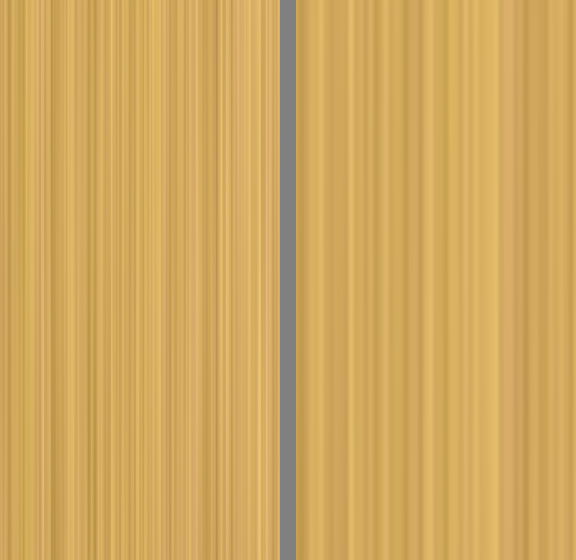
Left: the whole. Right: its middle third, enlarged.
This texture is drawn by a Shadertoy shader. Its source:

```glsl
// Straight-grained golden wood: fine vertical fibres over soft broad bands.
// Layers of one-dimensional noise across the width are summed; each fibre
// keeps its own tone and drifts slowly along its length.

#define BASE_COLOR  vec3(0.836, 0.672, 0.378)
#define TONE_STEP   vec3(0.042, 0.042, 0.034)
#define HUE_STEP    vec3(0.004, -0.006, 0.030)
#define BAND_COUNT  8.0
#define STRIP_COUNT 31.0
#define FIBRE_COUNT 84.0
#define HAIR_COUNT  168.0
#define DRIFT_RATE  1.6
#define DRIFT_SHARE 0.30
#define GROOVE_DEPTH 1.5

// Integer hash of a cell and a layer seed, from 0 to 1
float hash(float cell, float seed) {
    uint n = uint(int(cell) + 4096) * 1597334677u;
    n ^= uint(int(seed) + 512) * 3812015801u;
    n = (n ^ (n >> 16)) * 2146121005u;
    n = (n ^ (n >> 15)) * 2221713035u;
    return float((n ^ (n >> 16)) >> 8) / 16777216.0;
}

// Tone of one fibre: a constant part and a slow change along its length
float fibreTone(float cell, float y, float seed) {
    float along = y * DRIFT_RATE + 9.0 * hash(cell, seed + 1.0);
    float knot = floor(along);
    float drift = mix(hash(cell, seed + 10.0 + knot),
                      hash(cell, seed + 11.0 + knot),
                      smoothstep(0.0, 1.0, along - knot));
    return mix(hash(cell, seed), drift, DRIFT_SHARE) - 0.5;
}

// Smoothly joined fibres across the width
float grain(vec2 uv, float count, float seed) {
    float x = uv.x * count;
    float cell = floor(x);
    return mix(fibreTone(cell, uv.y, seed),
               fibreTone(cell + 1.0, uv.y, seed),
               smoothstep(0.0, 1.0, x - cell));
}

// Sparse thin dark lines with soft sides
float grooves(vec2 uv, float seed) {
    float x = uv.x * FIBRE_COUNT;
    float cell = floor(x);
    float present = step(0.92, hash(cell, seed));
    float side = abs(fract(x) - 0.5);
    float strength = 0.8 + 0.8 * fibreTone(cell, uv.y, seed + 40.0);
    return present * strength * (1.0 - smoothstep(0.1, 0.45, side));
}

void mainImage(out vec4 fragColor, in vec2 fragCoord) {
    vec2 uv = fragCoord / iResolution.xy;

    // Light and dark, from broad bands to single hairs
    float tone = 2.0 * grain(uv, BAND_COUNT, 100.0)
               + 2.1 * grain(uv, STRIP_COUNT, 200.0)
               + 3.1 * grain(uv, FIBRE_COUNT, 300.0)
               + 3.3 * grain(uv, HAIR_COUNT, 400.0);
    tone -= GROOVE_DEPTH * grooves(uv, 500.0);

    // Some strips turn greyer, others more golden
    float hue = 1.6 * grain(uv, STRIP_COUNT * 0.6, 600.0)
              + 1.6 * grain(uv, FIBRE_COUNT, 700.0);

    vec3 color = BASE_COLOR + TONE_STEP * tone + HUE_STEP * hue;
    fragColor = vec4(clamp(color, 0.0, 1.0), 1.0);
}
```
